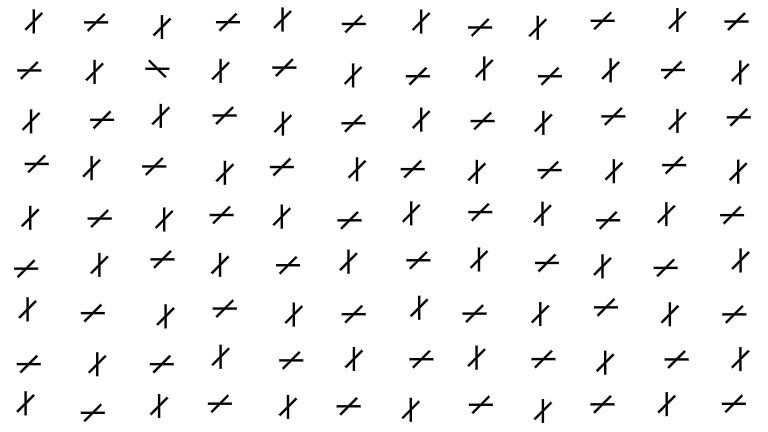
A Shadertoy shader for this pattern:

```glsl
float hash(vec2 p) {
    return fract(sin(dot(p, vec2(127.1, 311.7))) * 43758.5453);
}

// Signed distance to a square-ended bar lying along x
float bar(vec2 p) {
    vec2 d = abs(p) - vec2(0.25, 0.025);
    return length(max(d, 0.0)) + min(max(d.x, d.y), 0.0);
}

void mainImage(out vec4 fragColor, in vec2 fragCoord) {
    // Twelve by nine cells, one unit high and 4/3 wide
    vec2 cellSize = vec2(4.0 / 3.0, 1.0);
    vec2 p = fragCoord / iResolution.y * 9.0;
    vec2 cell = floor(p / cellSize);

    // Scatter each mark around its cell centre
    vec2 jitter = vec2(hash(cell), hash(cell + 37.0)) - 0.5;
    vec2 q = p - (cell + 0.5 + 0.2 * jitter) * cellSize;

    // One odd mark is mirrored
    if (cell == vec2(2.0, 7.0)) q.x = -q.x;

    // Swapping axes alternates upright and flat bars, keeping the slash
    if (mod(cell.x + cell.y, 2.0) < 0.5) q = q.yx;
    vec2 diagonal = vec2(q.x + q.y, q.y - q.x) * sqrt(0.5);
    float d = min(bar(q), bar(diagonal));

    // Black ink on white with a one-pixel soft edge
    float pixel = 9.0 / iResolution.y;
    float ink = clamp(0.5 - d / pixel, 0.0, 1.0);
    fragColor = vec4(vec3(1.0 - ink), 1.0);
}
```
